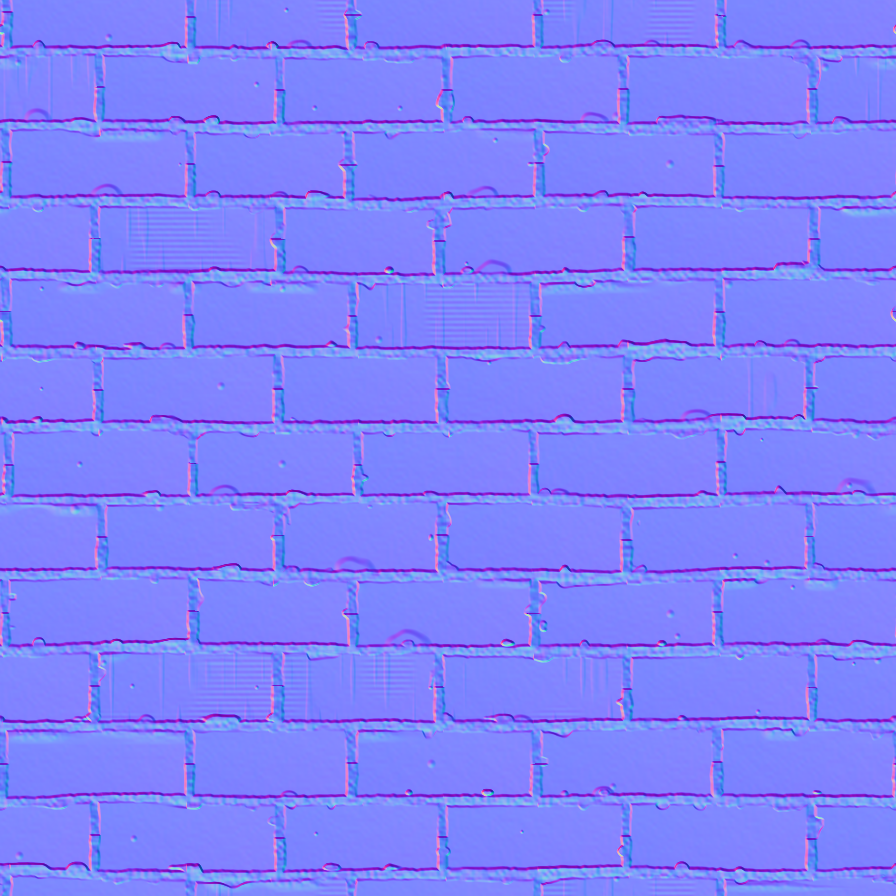
Give the GLSL for this texture map, as a three.js fragment shader.

```glsl
// Tangent-space normal map of a worn running-bond brick wall, 12 courses of 5 bricks
varying vec2 vUv;

float hash(vec2 p) {
  vec3 q = fract(p.xyx * 0.1031);
  q += dot(q, q.yzx + 33.33);
  return fract((q.x + q.y) * q.z);
}

// Value noise that tiles over the unit square
float noise(vec2 p, vec2 cells) {
  p *= cells;
  vec2 i = floor(p), f = fract(p);
  f = f * f * (3.0 - 2.0 * f);
  vec2 a = mod(i, cells), b = mod(i + 1.0, cells);
  return mix(mix(hash(a), hash(vec2(b.x, a.y)), f.x),
             mix(hash(vec2(a.x, b.y)), hash(b), f.x), f.y);
}

// Left and right joint of the brick around x; the second brick is shorter
vec2 brickSpan(float x) {
  if (x < 0.2046) return vec2(0.0, 0.2046);
  if (x < 0.386) return vec2(0.2046, 0.386);
  float left = 0.386 + 0.20467 * floor((x - 0.386) / 0.20467);
  return vec2(left, left + 0.20467);
}

// Small round pits, at most one per grid cell
float pits(vec2 p) {
  vec2 grid = vec2(30.0, 36.0), cell = mod(floor(p * grid), grid);
  vec2 offset = fract(p * grid) - 0.3 - 0.4 * vec2(hash(cell + 3.0), hash(cell + 9.0));
  float radius = mix(0.002, 0.006, hash(cell + 5.0));
  return step(0.95, hash(cell)) * (1.0 - smoothstep(0.0, radius, length(offset / grid)));
}

float height(vec2 p) {
  // Locate the brick, with slightly uneven courses and joints
  float y = p.y * 12.0 - 0.3 + 0.09 * (noise(p, vec2(7.0, 12.0)) - 0.5);
  float row = mod(floor(y), 12.0);
  float x = p.x - mix(0.109, 0.008, mod(row, 2.0));
  x = fract(x + 0.01 * (noise(vec2(p.x, row / 12.0), vec2(8.0, 12.0)) - 0.5));
  vec2 span = brickSpan(x);
  vec2 id = vec2(floor(span.x * 5.0 + 0.5), row);
  float below = fract(y) / 12.0, above = 1.0 / 12.0 - below;
  float bed = min(below, above);

  // Ragged, chipped outline
  float fine = noise(p, vec2(230.0));
  float coarse = noise(p, vec2(75.0));
  vec2 joint = vec2(mix(0.0035, 0.006, hash(id + 21.0)), mix(0.0045, 0.0065, hash(id + 37.0)));
  vec2 inset = vec2(min(x - span.x, span.y - x), bed) - joint;
  float inside = min(inset.x, inset.y) + 0.0018 * (coarse - 0.5) + 0.0012 * (fine - 0.5);
  inside -= 0.007 * smoothstep(0.76, 0.95, noise(p, vec2(46.0, 60.0)));
  float brick = smoothstep(-0.0015, 0.002, inside);

  // Brick face: slight crown, grain and pits
  vec2 fromCentre = vec2(x - 0.5 * (span.x + span.y), below - 0.5 / 12.0);
  float face = -dot(fromCentre * fromCentre, vec2(0.22, 0.5)) - 0.04 * fromCentre.y;
  face += 0.00012 * fine + 0.00015 * coarse - 0.0015 * pits(p);

  // Spalled hollow on a lower edge, crumbling upper edge
  vec2 spall = vec2(x - mix(span.x, span.y, 0.1 + 0.8 * hash(id + 51.0)), below - 0.005);
  float spallSize = mix(0.007, 0.02, pow(hash(id + 63.0), 3.0));
  face -= 0.0022 * step(0.55, hash(id + 77.0))
        * (1.0 - smoothstep(0.6, 1.0, length(spall * vec2(0.7, 1.0)) / spallSize + 0.3 * (coarse - 0.5)));
  face -= 0.003 * step(0.72, hash(id + 91.0)) * (1.0 - smoothstep(0.006, 0.02, above))
        * smoothstep(0.5, 0.75, noise(p, vec2(24.0, 40.0))) * (0.5 + 0.5 * fine);

  // A few bricks with vertical scratches and combed ridges
  float scratches = smoothstep(0.7, 0.95, noise(p, vec2(160.0, 16.0)));
  float combed = smoothstep(0.55, 0.75, noise(p, vec2(16.0, 12.0))) * sin(1005.31 * p.y);
  face += step(0.88, hash(id + 113.0)) * (0.00015 * combed - 0.0006 * scratches);

  // Rough mortar, sloping up towards the lower right
  float across = x - span.x < span.y - x ? x - span.x : x - span.y;
  float along = below < above ? below : -above;
  float mortar = -0.0045 + 0.0013 * fine + 0.0012 * noise(p, vec2(110.0));
  mortar -= 0.22 * clamp(along, -0.006, 0.006);
  mortar += 0.25 * clamp(across, -0.005, 0.005) * smoothstep(0.002, 0.009, bed);
  return mix(mortar, face, brick);
}

void main() {
  // Slope by central differences, packed into colour
  vec2 e = vec2(0.001, 0.0);
  vec2 slope = vec2(height(vUv + e.xy) - height(vUv - e.xy),
                    height(vUv + e.yx) - height(vUv - e.yx)) / (2.0 * e.x);
  vec3 normal = normalize(vec3(-slope, 1.0));
  gl_FragColor = vec4(0.5 + 0.5 * normal, 1.0);
}
```
